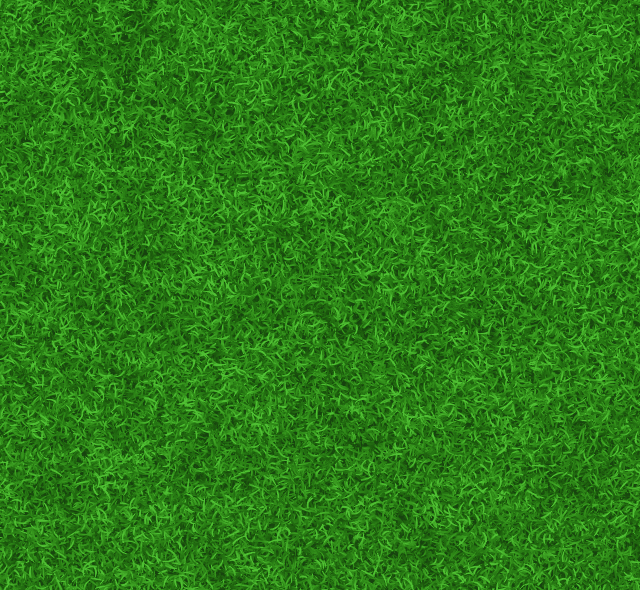
A Shadertoy shader for this texture:

```glsl
// Dense lawn seen from above: layers of short, tapered, bent grass blades.
// Each layer scatters one blade per jittered grid cell; upper layers are
// brighter and cover the lower ones, so shade shows in the gaps.

const int LAYERS = 11;
const float CELL = 0.0145;        // grid cell, in canvas heights
const float BLADE_WIDTH = 0.0018; // half width at the root
const float TAU = 6.2831853;

// Integer hash (PCG style): three random values in 0..1
vec3 hash3(ivec3 cell) {
    uvec3 v = uvec3(cell) * 1664525u + 1013904223u;
    v.x += v.y * v.z; v.y += v.z * v.x; v.z += v.x * v.y;
    v ^= v >> 16u;
    v.x += v.y * v.z; v.y += v.z * v.x; v.z += v.x * v.y;
    return vec3(v >> 8u) / 16777216.0;
}

// Smooth value noise in 0..1
float valueNoise(vec2 p, int seed) {
    ivec2 i = ivec2(floor(p));
    vec2 f = fract(p);
    f = f * f * (3.0 - 2.0 * f);
    float a = hash3(ivec3(i, seed)).x;
    float b = hash3(ivec3(i + ivec2(1, 0), seed)).x;
    float c = hash3(ivec3(i + ivec2(0, 1), seed)).x;
    float d = hash3(ivec3(i + ivec2(1, 1), seed)).x;
    return mix(mix(a, b, f.x), mix(c, d, f.x), f.y);
}

// Green ramp from deep shade (0) to sunlit blade (1)
vec3 grassColor(float tone) {
    vec3 ramp[6] = vec3[6](
        vec3(0.09, 0.26, 0.06), vec3(0.11, 0.35, 0.05),
        vec3(0.14, 0.44, 0.07), vec3(0.18, 0.53, 0.09),
        vec3(0.23, 0.62, 0.13), vec3(0.31, 0.75, 0.20));
    float t = clamp(tone, 0.0, 1.0) * 5.0;
    int i = min(int(t), 4);
    return mix(ramp[i], ramp[i + 1], t - float(i));
}

// Coverage (x) and position from root to tip (y) of one blade around the origin
vec2 blade(vec2 p, float angle, float halfLength, float bend, float pixel) {
    vec2 axis = vec2(cos(angle), sin(angle));
    vec2 q = vec2(dot(p, axis), dot(p, vec2(-axis.y, axis.x)));
    float u = clamp(q.x / halfLength, -1.0, 1.0);
    float along = 0.5 + 0.5 * u;
    float halfWidth = BLADE_WIDTH * (1.0 - 0.75 * along * along);
    float side = abs(q.y - bend * halfLength * (u * u - 0.4)) - halfWidth;
    float dist = max(side, abs(q.x) - halfLength);
    return vec2(clamp(0.5 - dist / pixel, 0.0, 1.0), along);
}

// Paints one layer of blades over the tone below it
float bladeLayer(float tone, vec2 p, int layer, float baseTone, float pixel) {
    vec2 shifted = p / CELL + 7.0 * hash3(ivec3(layer, 91, 17)).xy;
    ivec2 home = ivec2(floor(shifted));
    for (int y = -1; y <= 1; y++)
    for (int x = -1; x <= 1; x++) {
        ivec2 cell = home + ivec2(x, y);
        vec3 place = hash3(ivec3(cell, layer));
        vec3 look = hash3(ivec3(cell, layer + 100));
        vec2 offset = (shifted - vec2(cell) - place.xy) * CELL;
        float halfLength = CELL * mix(0.38, 0.85, look.x);
        float bend = 0.8 * (look.y - 0.5);
        vec2 shape = blade(offset, place.z * TAU, halfLength, bend, pixel);
        float bladeTone = baseTone + 0.8 * (look.z - 0.5) + 0.28 * (shape.y - 0.5);
        tone = mix(tone, bladeTone, shape.x);
    }
    return tone;
}

void mainImage(out vec4 fragColor, in vec2 fragCoord) {
    float pixel = 1.0 / iResolution.y;
    vec2 p = fragCoord * pixel;

    // Soft clumps of thicker and thinner growth
    float clumps = 0.6 * valueNoise(p * 28.0, 301) + 0.4 * valueNoise(p * 9.0, 302) - 0.5;

    // Stack the layers from the shaded soil up to the light
    float tone = 0.03;
    for (int i = 0; i < LAYERS; i++) {
        float height = float(i) / float(LAYERS - 1);
        float baseTone = 0.15 + 0.56 * height + 0.28 * clumps;
        tone = bladeLayer(tone, p, i, baseTone, pixel);
    }
    fragColor = vec4(grassColor(tone), 1.0);
}
```
